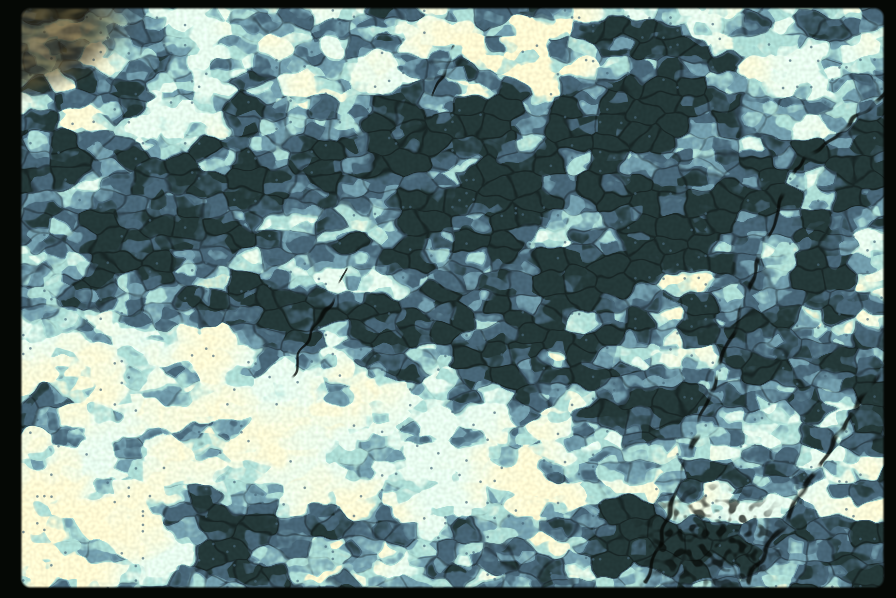
This texture is drawn by a Shadertoy shader. Its source:

```glsl
// Thin section of quartzite: interlocking blue-grey and cream grains in a black frame.

const vec3 BLACK = vec3(0.02, 0.03, 0.02);
const vec3 DARK  = vec3(0.14, 0.22, 0.22);
const vec3 SLATE = vec3(0.28, 0.40, 0.47);
const vec3 BLUE  = vec3(0.45, 0.62, 0.68);
const vec3 PALE  = vec3(0.68, 0.87, 0.84);
const vec3 WHITE = vec3(0.91, 0.99, 0.94);
const vec3 CREAM = vec3(1.00, 0.98, 0.83);
const vec3 BROWN = vec3(0.25, 0.21, 0.12);

vec2 hash2(vec2 p) {
    vec3 q = fract(p.xyx * vec3(0.1031, 0.1030, 0.0973));
    q += dot(q, q.yzx + 33.33);
    return fract((q.xx + q.yz) * q.zy);
}

float slope(vec2 cell, vec2 offset) {
    float a = 6.2832 * hash2(cell).x;
    return dot(vec2(cos(a), sin(a)), offset);
}

float gradientNoise(vec2 p) {
    vec2 i = floor(p), f = p - i;
    vec2 u = f * f * f * (f * (f * 6.0 - 15.0) + 10.0);
    vec2 e = vec2(1, 0);
    return mix(mix(slope(i, f), slope(i + e, f - e), u.x),
               mix(slope(i + e.yx, f - e.yx), slope(i + 1.0, f - 1.0), u.x), u.y);
}

// Soft Voronoi grains: xy = grain centre, z = random tone, w = distance to boundary.
vec4 grains(vec2 p, vec2 scale, float seed) {
    vec2 g = p * scale, cell = floor(g);
    vec3 sum = vec3(0);
    float total = 0.0, nearest = 9.0, second = 9.0;
    for (int y = -1; y <= 1; y++)
    for (int x = -1; x <= 1; x++) {
        vec2 id = cell + vec2(x, y);
        vec2 centre = id + 0.08 + 0.84 * hash2(id + seed);
        vec2 d = centre - g;
        float dist = length(d), w = exp(-14.0 * dist * dist);
        sum += w * vec3(centre / scale, hash2(id + seed + 71.0).x);
        total += w;
        second = min(second, max(nearest, dist));
        nearest = min(nearest, dist);
    }
    return vec4(sum / total, second - nearest);
}

float ellipse(vec2 p, vec2 centre, vec2 radius, float angle) {
    float c = cos(angle), s = sin(angle);
    vec2 q = mat2(c, -s, s, c) * (p - centre);
    return 1.0 - smoothstep(0.55, 1.25, length(q / radius));
}

// Broad bright and dark layers of the rock.
float layers(vec2 p) {
    vec2 q = p + 0.05 * vec2(gradientNoise(p * 6.0), gradientNoise(p * 6.0 + 40.0));
    float lens = max(ellipse(q, vec2(0.47, 0.29), vec2(0.56, 0.16), -0.2),
                     ellipse(q, vec2(0.12, 0.15), vec2(0.22, 0.16), 0.0));
    float light = 0.50 * lens;
    light += 0.30 * ellipse(q, vec2(0.55, 0.92), vec2(0.55, 0.12), 0.05);
    light += 0.25 * ellipse(q, vec2(1.38, 0.92), vec2(0.20, 0.10), 0.0);
    light += 0.32 * ellipse(q, vec2(1.32, 0.20), vec2(0.28, 0.07), -0.1);
    light -= 0.14 * ellipse(q, vec2(0.95, 0.70), vec2(0.45, 0.20), -0.1);
    light -= 0.12 * ellipse(q, vec2(0.25, 0.57), vec2(0.45, 0.07), 0.0);
    light -= 0.25 * ellipse(q, vec2(1.20, 0.08), vec2(0.30, 0.08), 0.0);
    return light + 0.42 * gradientNoise(p * vec2(5.0, 12.0) + 9.0);
}

vec3 grainColour(float tone, float warmth) {
    vec3 c = mix(DARK, SLATE, smoothstep(0.19, 0.33, tone));
    c = mix(c, BLUE, smoothstep(0.40, 0.50, tone));
    c = mix(c, PALE, smoothstep(0.53, 0.62, tone));
    return mix(c, mix(WHITE, CREAM, warmth), smoothstep(0.65, 0.77, tone));
}

// Broken dark line from a to b.
float crack(vec2 p, vec2 a, vec2 b, float width) {
    vec2 q = p + 0.012 * vec2(gradientNoise(p * 28.0), gradientNoise(p * 28.0 + 17.0));
    vec2 ab = b - a;
    float d = length(q - a - ab * clamp(dot(q - a, ab) / dot(ab, ab), 0.0, 1.0));
    float gaps = smoothstep(-0.3, 0.1, gradientNoise(p * 30.0 + 5.0));
    return gaps * (1.0 - smoothstep(width * 0.4, width * 1.7, d));
}

float specks(vec2 p, float scale, float share) {
    vec2 g = p * scale, id = floor(g), h = hash2(id + 300.0);
    float d = length(fract(g) - 0.3 - 0.4 * h);
    return step(h.x, share) * (1.0 - smoothstep(0.08, 0.28, d));
}

void mainImage(out vec4 fragColor, in vec2 fragCoord) {
    vec2 p = fragCoord / iResolution.y;
    float aspect = iResolution.x / iResolution.y;

    // Grains of two sizes share one tone.
    vec2 q = p + 0.010 * vec2(gradientNoise(p * 34.0), gradientNoise(p * 34.0 + 60.0));
    vec4 large = grains(q, vec2(21.0, 31.0), 0.0);
    vec4 small = grains(q, vec2(37.0, 52.0), 150.0);
    float tone = 0.36 + layers(mix(large.xy, small.xy, 0.3));
    tone += 0.68 * (large.z - 0.5) + 0.36 * (small.z - 0.5);
    tone += 0.05 * gradientNoise(p * 90.0);
    vec3 colour = grainColour(tone, smoothstep(-0.1, 0.5, gradientNoise(p * 5.0) + 0.4 * (tone - 0.6)));

    // Grain boundaries, mottling and dust.
    float seam = 1.0 - smoothstep(0.0, 0.14, large.w);
    colour *= 1.0 - 0.32 * seam * (1.0 - smoothstep(0.45, 0.70, tone));
    colour *= 1.0 + 0.09 * gradientNoise(p * 150.0);
    colour = mix(colour, SLATE, 0.7 * specks(p, 85.0, 0.06));

    // Brown corner, crushed zone and fractures.
    float corner = ellipse(p, vec2(0.06, 0.93), vec2(0.16, 0.08), 0.35);
    float streak = smoothstep(-0.25, 0.35, gradientNoise(p * vec2(25.0, 70.0)));
    colour = mix(colour, mix(BROWN * 0.6, BROWN * 1.5, streak), 0.75 * corner);
    float crushed = ellipse(p, vec2(1.19, 0.10), vec2(0.12, 0.09), 0.0);
    colour = mix(colour, BLACK, 0.7 * crushed * smoothstep(0.0, 0.3, gradientNoise(p * 60.0)));
    float line = crack(p, vec2(1.48, 0.84), vec2(1.33, 0.72), 0.003);
    line = max(line, crack(p, vec2(1.33, 0.72), vec2(1.20, 0.38), 0.003));
    line = max(line, crack(p, vec2(1.20, 0.38), vec2(1.08, 0.03), 0.003));
    line = max(line, crack(p, vec2(1.49, 0.41), vec2(1.25, 0.03), 0.004));
    line = max(line, crack(p, vec2(0.60, 0.59), vec2(0.48, 0.36), 0.002));
    line = max(line, crack(p, vec2(0.76, 0.92), vec2(0.71, 0.80), 0.002));
    colour = mix(colour, BLACK, 0.8 * line);

    // Slide frame.
    vec2 centre = vec2(0.505 * aspect, 0.502), halfSize = vec2(0.481 * aspect, 0.484);
    vec2 e = abs(p - centre) - halfSize + 0.015;
    float frame = length(max(e, 0.0)) - 0.015;
    colour = mix(colour, BLACK, smoothstep(-0.003, 0.003, frame));
    fragColor = vec4(clamp(colour, 0.0, 1.0), 1.0);
}
```
